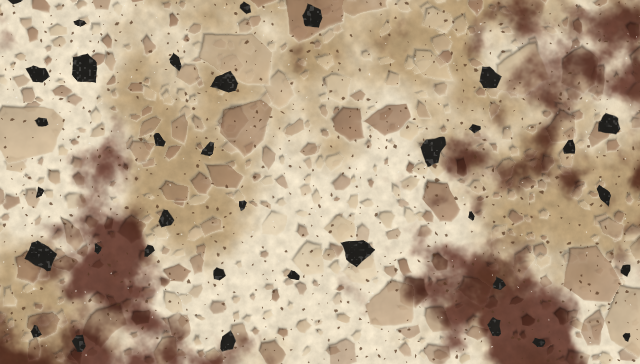
Give the GLSL for this texture, as a Shadertoy shader.

```glsl
// Polished cream stone with translucent pebbles, wine-red stains and black grains.

const vec3 CREAM = vec3(0.92, 0.87, 0.77);
const vec3 OCHRE = vec3(0.68, 0.57, 0.41);
const vec3 TAUPE = vec3(0.60, 0.47, 0.37);
const vec3 PALE = vec3(0.83, 0.75, 0.62);
const vec3 WINE_TINT = vec3(0.47, 0.32, 0.30);
const vec3 PIT_BROWN = vec3(0.33, 0.22, 0.14);
const vec3 BLACK = vec3(0.12, 0.115, 0.105);
const vec2 LIGHT_DIR = vec2(-0.45, 0.89);
const vec2 STAIN_CENTER = vec2(1.33, 0.20);
const vec2 STAIN_SIZE = vec2(0.27, 0.30);
const float EDGE_WOBBLE = 0.016;
const float TAU = 6.2832;

struct Grain { float dist; float id; vec2 local; };

float hash(vec2 p) {
    return fract(sin(dot(p, vec2(127.1, 311.7))) * 43758.5);
}

float noise(vec2 p) {
    vec2 i = floor(p), f = fract(p);
    f = f * f * (3.0 - 2.0 * f);
    return mix(mix(hash(i), hash(i + vec2(1, 0)), f.x),
               mix(hash(i + vec2(0, 1)), hash(i + vec2(1, 1)), f.x), f.y);
}

float fbm(vec2 p) {
    float sum = 0.0, amp = 0.533;
    for (int i = 0; i < 4; i++) {
        sum += amp * noise(p);
        p = mat2(1.6, 1.2, -1.2, 1.6) * p + 5.3;
        amp *= 0.5;
    }
    return sum;
}

// Nearest of the randomly cut polygons scattered over a jittered grid
Grain scatter(vec2 p, float cells, float density, float seed, vec2 sizes) {
    Grain best = Grain(1.0, 0.0, vec2(0));
    vec2 g = p * cells;
    for (int n = 0; n < 9; n++) {
        vec2 cell = floor(g) + vec2(n % 3, n / 3) - 1.0;
        vec2 key = cell + seed * 17.3;
        if (hash(key) > density) continue;
        vec2 center = cell + 0.2 + 0.6 * vec2(hash(key + 3.1), hash(key + 5.7));
        float h = hash(key + 7.9);
        float radius = mix(sizes.x, sizes.y, h * h);
        vec2 q = (g - center) / radius;
        if (dot(q, q) > 5.0) continue;
        vec2 local = q;
        float turn = TAU * hash(key + 9.3);
        q = mat2(cos(turn), sin(turn), -sin(turn), cos(turn)) * q;
        q.y *= mix(1.0, 1.7, hash(key + 11.2));
        float d = -10.0;
        for (int k = 0; k < 6; k++) {
            float s = float(k);
            float a = (s + 0.7 * hash(key + 13.4 + s)) * TAU / 6.0;
            d = max(d, dot(q, vec2(cos(a), sin(a))) - mix(0.6, 1.05, hash(key + 23.6 + s)));
        }
        d *= radius / cells;
        if (d < best.dist) best = Grain(d, hash(key + 31.8), local);
    }
    return best;
}

float inside(float d, float soft) {
    float w = max(soft, 0.8 / iResolution.y);
    return 1.0 - smoothstep(-w, w, d);
}

// Glassy pebble with a pale halo, a lit rim and a shaded rim
vec3 addPebbles(vec3 col, vec2 p, float cells, float density, float seed) {
    Grain g = scatter(p, cells, density, seed, vec2(0.22, 0.60));
    float size = 1.0 / cells;
    float halo = exp(-max(g.dist, 0.0) / (0.05 * size));
    col = mix(col, CREAM, 0.45 * halo * step(0.0, g.dist));
    float lit = dot(g.local, LIGHT_DIR);
    vec3 body = mix(TAUPE, PALE, smoothstep(0.1, 0.9, g.id));
    body *= 1.0 - 0.09 * lit + 0.16 * (fbm(p * 22.0 + seed) - 0.5);
    float opacity = mix(0.45, 0.92, fract(g.id * 7.3));
    col = mix(col, body, opacity * inside(g.dist, 0.003));
    float rim = exp(-pow(g.dist / 0.0045, 2.0));
    col *= 1.0 - 0.27 * rim * smoothstep(0.1, 0.8, lit);
    return mix(col, CREAM, 0.40 * rim * smoothstep(0.0, 0.8, -lit));
}

void mainImage(out vec4 fragColor, in vec2 fragCoord) {
    vec2 p = fragCoord / iResolution.y;
    vec2 wobble = vec2(fbm(p * 19.0), fbm(p * 19.0 + 40.0)) - 0.5;
    vec2 w = p + EDGE_WOBBLE * wobble;

    // Cream ground clouded with ochre
    float cloud = fbm(w * 2.7 + 3.7) + 0.22 * (fbm(w * 13.0) - 0.5);
    vec3 col = mix(CREAM, OCHRE, 0.85 * smoothstep(0.40, 0.70, cloud));
    col *= 1.0 + 0.20 * (fbm(p * 48.0) - 0.5);

    // Pebbles from small to large
    col = addPebbles(col, w, 21.0, 0.50, 1.0);
    col = addPebbles(col, w + 0.3, 11.0, 0.50, 2.0);
    col = addPebbles(col, w + 0.7, 5.5, 0.36, 3.0);

    // Wine-red stains, broken up by finer noise
    vec2 away = (p - STAIN_CENTER) / STAIN_SIZE;
    float stain = fbm(w * 3.3 + 21.0) + 0.28 * exp(-dot(away, away));
    stain += 0.28 * (fbm(w * 16.0 + 9.0) - 0.5);
    col *= mix(vec3(1), WINE_TINT, smoothstep(0.57, 0.76, stain));

    // Slanted pits and tiny sparkles
    Grain pit = scatter(w, 38.0, 0.34, 4.0, vec2(0.06, 0.23));
    col = mix(col, PIT_BROWN, 0.72 * inside(pit.dist, 0.0014));
    Grain sparkle = scatter(p, 27.0, 0.12, 5.0, vec2(0.04, 0.08));
    col = mix(col, vec3(0.97, 0.95, 0.90), 0.7 * inside(sparkle.dist, 0.0012));

    // Black grains with grey flecks
    Grain black = scatter(w, 5.6, 0.55, 6.0, vec2(0.09, 0.31));
    float fleck = smoothstep(0.62, 0.90, noise(p * 150.0));
    vec3 coal = BLACK * (0.85 + 0.4 * fbm(p * 30.0)) + 0.13 * fleck;
    col = mix(col, coal, inside(black.dist, 0.0022));

    fragColor = vec4(clamp(col, 0.0, 1.0), 1.0);
}
```
